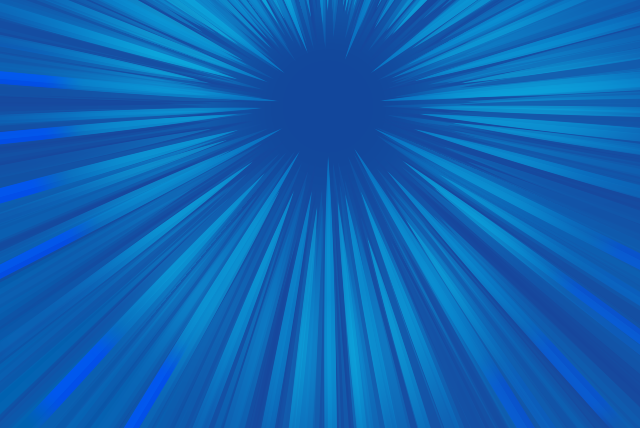
This background is drawn by a WebGL 1 fragment shader. Its source:

```glsl
precision highp float;
// Blue speed-line burst: needle-tipped rays leave a dark core above the middle.
// Angular cells repeat each ray; dim translucent streaks build up under crisp
// cyan needles of near constant width, some with saturated blue ends.
uniform vec2 u_resolution;

const float TAU = 6.2831853;

float hash(vec2 p) {
  return fract(sin(dot(p, vec2(127.1, 311.7))) * 43758.5453);
}

// Soft round patch of light, stretched by size.
float patchGlow(vec2 p, vec2 center, vec2 size) {
  vec2 q = (p - center) / size;
  return exp(-dot(q, q));
}

// Coverage of one needle: side is the distance from its axis at radius r.
float needle(float side, float r, float tip, float halfWidth) {
  float grown = halfWidth * (1.0 - exp(-max(r - tip, 0.0) * 0.065 / halfWidth));
  float px = 0.6 / u_resolution.y;
  return (1.0 - smoothstep(-px, px, abs(side) - grown)) * smoothstep(tip, tip + 0.015, r);
}

void main() {
  vec2 p = gl_FragCoord.xy / u_resolution.y;
  float aspect = u_resolution.x / u_resolution.y;
  vec2 d = p - vec2(0.512 * aspect, 0.754);
  float r = length(d);
  float turn = fract(atan(d.x, -d.y) / TAU + 1.0);  // zero points down
  float fromDown = abs(turn - 0.5 - sign(turn - 0.5) * 0.5) * 360.0;
  float left = step(d.x, 0.0);

  // Base: indigo core, teal lower left corner
  vec3 color = mix(vec3(0.07, 0.28, 0.61), vec3(0.08, 0.31, 0.64), smoothstep(0.1, 0.35, r));
  color = mix(color, vec3(0.0, 0.38, 0.69), 1.0 - smoothstep(0.1, 0.75, length(p)));

  // Where light gathers: both flanks, above, and the strip below
  float light = patchGlow(d, vec2(-0.34, 0.05), vec2(0.23, 0.24))
              + patchGlow(d, vec2(0.46, 0.03), vec2(0.32, 0.15))
              + 0.8 * patchGlow(d, vec2(0.0, 0.25), vec2(0.48, 0.13))
              + 0.9 * patchGlow(d, vec2(0.03, -0.57), vec2(0.25, 0.25))
              + 0.7 * patchGlow(d, vec2(-0.34, -0.4), vec2(0.15, 0.18))
              + 0.6 * patchGlow(d, vec2(0.28, -0.34), vec2(0.15, 0.18));
  light = min(light, 1.0) * smoothstep(0.09, 0.32, r);
  color = mix(color, vec3(0.05, 0.46, 0.75), 0.38 * light);

  // Dim streaks, some lighter and some darker
  for (int i = 0; i < 6; i++) {
    float layer = float(i);
    float count = 43.0 + 11.0 * layer;
    float a = turn * count + 0.37 * layer;
    float id = mod(floor(a), count);
    float rnd = hash(vec2(id, layer + 3.0));
    float shade = hash(vec2(id, layer + 17.0));
    float side = (fract(a) - 0.5 + 0.3 * (rnd - 0.5)) * TAU * r / count;
    float m = needle(side, r, 0.12 + 0.25 * rnd, 0.009 + 0.013 * shade);
    vec3 lit = mix(vec3(0.04, 0.40, 0.72), vec3(0.05, 0.56, 0.82), light);
    vec3 tint = mix(vec3(0.09, 0.27, 0.61), lit, smoothstep(0.45, 0.55, shade));
    color = mix(color, tint, m * (0.32 + 0.24 * light));
  }

  // Crisp needles: a denser set for the flanks and top, then the main set
  for (int i = 0; i < 2; i++) {
    float major = float(i);
    float count = mix(61.0, 34.0, major);
    float a = turn * count + 0.5;
    float id = mod(floor(a), count);
    float order = min(id, count - id);
    float rnd = hash(vec2(id, 41.0 + major));
    float pick = hash(vec2(id, 67.0 + major));
    float x = fract(a) - 0.5 + (rnd - 0.5) * mix(0.35, 0.1, major);
    float side = x * TAU * r / count;
    float third = step(mod(order, 3.0), 0.5);
    float tip = mix(0.14 + 0.18 * rnd, 0.2 - 0.09 * third + 0.02 * pick, major);
    float m = needle(side, r, tip, mix(0.010, 0.0155, major) + 0.006 * rnd);
    float flank = smoothstep(45.0, 75.0, fromDown);
    m *= mix(step(0.55 - 0.25 * flank, pick), 1.0, major);

    // Cyan peaks partway out; far ends turn blue below and to the left
    float ring = smoothstep(0.1, 0.36, r) * (1.0 - smoothstep(0.42, 0.72, r));
    float glow = max(light, 0.75 * ring);
    vec3 tint = mix(vec3(0.03, 0.46, 0.78), vec3(0.05, 0.69, 0.88),
                    glow * (0.45 + 0.55 * pick));
    float sector = smoothstep(26.0, 29.0, fromDown)
                 * (1.0 - smoothstep(0.0, 4.0, fromDown - mix(68.0, 98.0, left)))
                 * (1.0 - left * step(abs(fromDown - 53.0), 4.5));
    float reach = mix(0.72, 0.65, left * flank) + 0.06 * (rnd - 0.5);
    float blue = smoothstep(reach - 0.06, reach + 0.05, r) * sector
               * mix(0.5 * step(0.7, rnd), 1.0, major);
    tint = mix(tint, mix(vec3(0.03, 0.36, 0.84), vec3(0.0, 0.34, 0.96), left), blue);
    float fade = 1.0 - 0.65 * smoothstep(0.48, 0.85, r) * (1.0 - max(blue, light));
    fade *= 1.0 - smoothstep(0.92, 1.03, r);
    color = mix(color, tint, m * fade * mix(0.72, 0.8 + 0.15 * pick, major));

    // Shaded half gives each needle a fold
    color -= vec3(0.0, 0.03, 0.02) * m * fade * smoothstep(0.002, 0.004, side);
  }

  gl_FragColor = vec4(color, 1.0);
}
```
